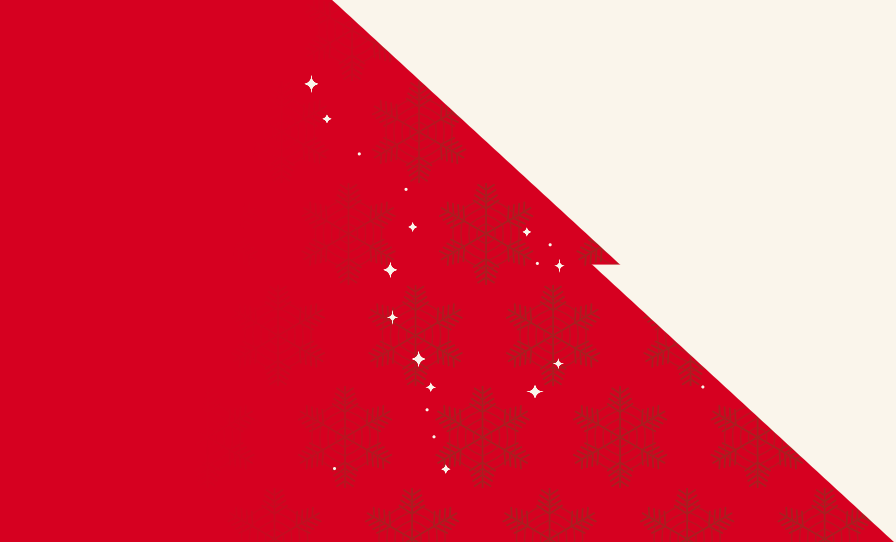
A Shadertoy shader for this background:

```glsl
const float CANVAS_H = 465.0;              // layout units, y runs downward
const vec3 RED = vec3(0.84, 0.0, 0.125);
const vec3 CREAM = vec3(0.98, 0.96, 0.92);
const vec3 FLAKE_INK = vec3(0.65, 0.125, 0.125);
const float EDGE_SLOPE = 1.088;
const float EDGE_TOP_X = 285.0;
const float NOTCH_Y = 227.0;
const float NOTCH_DEPTH = 24.0;
const vec2 FLAKE_ORIGIN = vec2(417.0, 200.5);
const vec2 FLAKE_STEP = vec2(118.0, 87.3);
const float ROW_DRIFT = -1.5;
const float FLAKE_RADIUS = 44.0;
const float LINE_HALF = 0.75;
const vec2 FADE_RANGE = vec2(180.0, 420.0);
const float FADE_TILT = 0.2;
const int TRAIL_COUNT = 12;
const float PI = 3.14159265;

float px; // one screen pixel in layout units

float cover(float d) { return clamp(0.5 - d / px, 0.0, 1.0); }

float bump(float x, float centre, float spread) {
    float t = x - centre;
    return exp(-t * t / spread);
}

float segment(vec2 p, vec2 a, vec2 b) {
    vec2 v = b - a;
    return length(p - a - v * clamp(dot(p - a, v) / dot(v, v), 0.0, 1.0));
}

// Six-armed flake: arms, side twigs and curved webs
float snowflake(vec2 p) {
    float r = length(p);
    float sector = PI / 3.0;
    float a = mod(atan(p.x, p.y) + sector * 0.5, sector) - sector * 0.5;
    vec2 q = r * vec2(cos(a), abs(sin(a)));

    float arm = segment(q, vec2(0.0), vec2(FLAKE_RADIUS, 0.0));
    float web = 1e3;
    for (int i = 0; i < 4; i++) {
        float k = float(i);
        vec2 root = vec2(FLAKE_RADIUS * (0.49 + 0.12 * k), 0.0);
        float reach = FLAKE_RADIUS * (0.29 - 0.035 * k);
        arm = min(arm, segment(q, root, root + reach * vec2(0.55, 0.83)));
        float chord = dot(q, vec2(0.866, 0.5));
        float ring = FLAKE_RADIUS * (0.17 + 0.15 * k) + 0.08 * q.y;
        web = min(web, abs(chord - ring));
    }
    return max(cover(arm - LINE_HALF), 0.65 * cover(web - LINE_HALF * 0.8));
}

// Staggered rows of flakes
float flakePattern(vec2 p) {
    vec2 q = p - FLAKE_ORIGIN;
    float row = floor(q.y / FLAKE_STEP.y + 0.5);
    q.y -= row * FLAKE_STEP.y;
    q.x -= row * ROW_DRIFT + 0.5 * FLAKE_STEP.x * mod(row, 2.0);
    q.x -= FLAKE_STEP.x * floor(q.x / FLAKE_STEP.x + 0.5);
    float fade = smoothstep(FADE_RANGE.x, FADE_RANGE.y,
                            p.x + FADE_TILT * (p.y - 0.5 * CANVAS_H));
    return snowflake(q) * fade;
}

// Four-pointed star with a round core
float sparkle(vec2 p, float size) {
    vec2 s = sqrt(abs(p));
    float spikes = (s.x + s.y) * (s.x + s.y) - size;
    float core = length(p) - max(0.26 * size, 1.3);
    return max(cover(spikes * 0.5), cover(core));
}

float sparklePair(vec2 p, vec2 start, vec2 stride, vec2 sizes) {
    return max(sparkle(p - start, sizes.x), sparkle(p - start - stride, sizes.y));
}

// Long winding trail, with sizes that swell and shrink
float sparkleTrail(vec2 p) {
    float light = 0.0;
    for (int i = 0; i < TRAIL_COUNT; i++) {
        float k = float(i);
        vec2 centre = vec2(267.0, 72.0) + k * vec2(10.5, 30.0);
        centre.x += 54.0 * bump(k, 3.4, 2.0) + 22.0 * bump(k, 7.5, 1.5);
        centre.y += 26.0 * bump(k, 7.0, 4.0);
        float size = 4.8 + 3.8 * cos(mod(k, 7.0) * 2.0 * PI / 5.0);
        light = max(light, sparkle(p - centre, size));
    }
    return light;
}

void mainImage(out vec4 fragColor, in vec2 fragCoord) {
    px = CANVAS_H / iResolution.y;
    vec2 p = vec2(fragCoord.x, iResolution.y - fragCoord.y) * px;

    // Red field with flakes
    vec3 color = mix(RED, FLAKE_INK, flakePattern(p));

    // Sparkles
    float light = sparkleTrail(p);
    light = max(light, sparklePair(p, vec2(452, 199), vec2(20, 11), vec2(5.8, 1.2)));
    light = max(light, sparklePair(p, vec2(461, 226), vec2(19, 2), vec2(1.2, 5.8)));
    light = max(light, sparklePair(p, vec2(479, 312), vec2(-20, 24), vec2(5.8, 8.6)));
    light = max(light, sparklePair(p, vec2(287, 402), vec2(316, -70), vec2(1.2)));
    color = mix(color, CREAM, light);

    // Cream corner behind the notched slanted edge
    float side = p.x - EDGE_TOP_X - EDGE_SLOPE * p.y;
    float slant = inversesqrt(1.0 + EDGE_SLOPE * EDGE_SLOPE);
    float upper = cover(-side * slant);
    float lower = cover(-(side + NOTCH_DEPTH) * slant);
    color = mix(color, CREAM, mix(upper, lower, cover(NOTCH_Y - p.y)));

    fragColor = vec4(color, 1.0);
}
```
